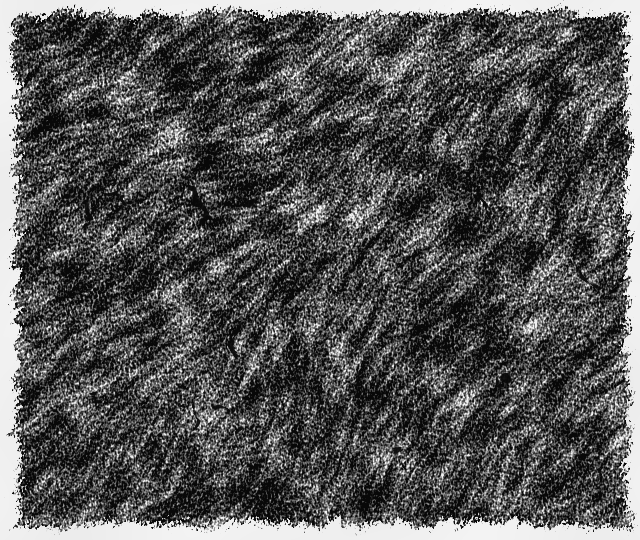
A Shadertoy shader for this texture:

```glsl
// A sheet of paper rubbed over with black charcoal: slanted strokes, gritty tooth,
// soft dark patches and scattered black cracks inside a ragged paper margin.
// Unit-variance gradient noises are summed, then mapped through one tone curve.

const vec3  PAPER = vec3(0.94);
const float SOOT = 0.03;
const vec3  TONE_CURVE = vec3(0.235, 0.225, 0.03);  // constant, linear, square
const float GRAIN_WEIGHT  = 0.78;
const float STROKE_WEIGHT = 0.50;
const float PATCH_WEIGHT  = 0.37;
const vec2  GRAIN_FREQ = vec2(223.0, 147.0);
const vec2  TOOTH_FREQ = vec2(317.0, 241.0);
const vec2  BROAD_STROKE = vec2(11.0, 52.0);        // along, across
const vec2  FINE_STROKE  = vec2(26.0, 115.0);
const vec2  MARGIN_LOW  = vec2(0.031, 0.029);       // left, bottom
const vec2  MARGIN_HIGH = vec2(0.024, 0.026);       // right, top
const float EDGE_SOFTNESS = 0.007;
const int   MARK_COUNT = 34;
const int   DIRECTION_COUNT = 4;
const float FIRST_ANGLE = 0.30;
const float ANGLE_STEP  = 0.35;

float hash(vec2 cell) {
    uvec2 c = uvec2(ivec2(cell));
    uint n = c.x * 0x9e3779b1u ^ c.y * 0x85ebca6bu;
    n = (n ^ (n >> 16)) * 0x7feb352du;
    n = (n ^ (n >> 15)) * 0x846ca68bu;
    n ^= n >> 16;
    return float(n >> 8) / 16777216.0;
}

float cornerSlope(vec2 cell, vec2 offset) {
    float a = 6.28318 * hash(cell);
    return dot(vec2(cos(a), sin(a)), offset);
}

// Gradient noise scaled to a standard deviation of about one
float noise(vec2 p) {
    vec2 i = floor(p), f = p - i;
    vec2 u = f * f * f * (f * (f * 6.0 - 15.0) + 10.0);
    vec2 e = vec2(1.0, 0.0);
    float low  = mix(cornerSlope(i, f), cornerSlope(i + e.xy, f - e.xy), u.x);
    float high = mix(cornerSlope(i + e.yx, f - e.yx), cornerSlope(i + e.xx, f - e.xx), u.x);
    return 4.6 * mix(low, high, u.y);
}

vec2 rotate(vec2 p, float a) {
    float c = cos(a), s = sin(a);
    return vec2(c * p.x + s * p.y, c * p.y - s * p.x);
}

// Hand direction: slanted, steeper low in the middle and at the right
float strokeAngle(vec2 p) {
    vec2 middle = (p - vec2(0.64, 0.22)) / vec2(0.24, 0.34);
    vec2 right  = (p - vec2(1.08, 0.62)) / vec2(0.16, 0.15);
    float a = 0.62 + 0.72 * exp(-dot(middle, middle)) + 0.55 * exp(-dot(right, right));
    return clamp(a + 0.13 * noise(p * 3.3 + 40.0), FIRST_ANGLE, 1.34);
}

// Blend of straight stroke layers, weighted by the local hand direction
float strokes(vec2 p) {
    float angle = strokeAngle(p), sum = 0.0, power = 0.0;
    p += 0.005 * vec2(noise(p * 6.0), noise(p * 6.0 + 31.0));
    for (int i = 0; i < DIRECTION_COUNT; i++) {
        float layerAngle = FIRST_ANGLE + ANGLE_STEP * float(i);
        float weight = max(0.0, 1.0 - abs(angle - layerAngle) / ANGLE_STEP);
        vec2 q = rotate(p, layerAngle);
        float shift = 57.0 * float(i);
        sum += weight * (0.75 * noise(q * BROAD_STROKE + shift)
                       + 0.66 * noise(q * FINE_STROKE + shift + 19.0));
        power += weight * weight;
    }
    return sum * inversesqrt(max(power, 0.01));
}

// Tapered, crooked black cracks and smudges
float darkMarks(vec2 p, float aspect, float pixel) {
    p += 0.004 * vec2(noise(p * 34.0 + 7.0), noise(p * 34.0 + 83.0));
    float rough = 0.0018 * noise(p * 110.0), mark = 0.0;
    for (int i = 0; i < MARK_COUNT; i++) {
        float k = float(i);
        vec2 centre = vec2(aspect * (0.06 + 0.88 * hash(vec2(k, 501.0))),
                           0.06 + 0.88 * hash(vec2(k, 502.0)));
        float halfLength = mix(0.008, 0.042, hash(vec2(k, 503.0)));
        float thick = hash(vec2(k, 504.0));
        float width = mix(0.0012, 0.0085, thick * thick * thick);
        vec2 q = rotate(p - centre, 0.35 + 2.3 * hash(vec2(k, 505.0)));
        float along = clamp(q.x, -halfLength, halfLength);
        float taper = 1.0 - 0.7 * abs(along) / halfLength;
        float d = length(q - vec2(along, 0.0)) - width * taper + rough;
        mark = max(mark, 1.0 - smoothstep(-pixel, pixel, d));
    }
    return mark;
}

void mainImage(out vec4 fragColor, in vec2 fragCoord) {
    float pixel = 1.0 / iResolution.y;
    vec2 p = fragCoord * pixel;
    float aspect = iResolution.x * pixel;

    // Charcoal tone
    float grain = 0.74 * noise(rotate(p, 0.09) * GRAIN_FREQ + 3.0)
                + 0.67 * noise(rotate(p, -0.21) * TOOTH_FREQ + 400.0);
    float stroke = strokes(p);
    float patches = 0.7 * noise(rotate(p, 0.6) * vec2(5.0, 9.0) + 12.0)
                  + 0.7 * noise(p * 17.0 + 60.0);
    float z = GRAIN_WEIGHT * grain + STROKE_WEIGHT * stroke + PATCH_WEIGHT * patches;
    float tone = TONE_CURVE.x + z * (TONE_CURVE.y + z * TONE_CURVE.z);
    tone = clamp(tone, SOOT, 0.95);
    tone = mix(tone, SOOT, 0.94 * darkMarks(p, aspect, pixel));

    // Ragged border with loose dust
    vec2 inset = min(p - MARGIN_LOW, vec2(aspect, 1.0) - MARGIN_HIGH - p);
    float edge = min(inset.x, inset.y) + 0.0045 * stroke + 0.003 * noise(p * 13.0 + 90.0);
    float cover = smoothstep(-0.5, 0.5, edge / EDGE_SOFTNESS - 0.55 * grain);

    vec3 paper = PAPER + 0.008 * noise(p * 4.0 + 70.0);
    fragColor = vec4(mix(paper, vec3(tone), cover), 1.0);
}
```
